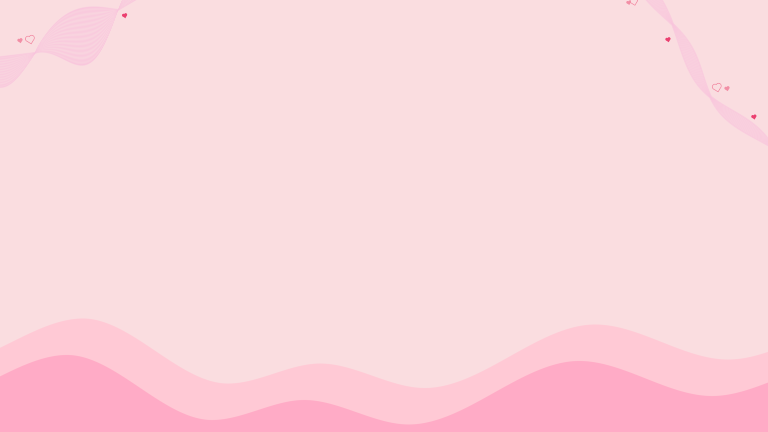
Write a Shadertoy shader that draws this background.

```glsl
const float PI = 3.14159265;

// Crests and troughs of the wave, joined by smooth steps
float waveHeight(float x) {
    vec2 turns[9] = vec2[9](
        vec2(-1.25, 1.38), vec2(1.73, 2.365), vec2(4.75, 1.01),
        vec2(6.67, 1.427), vec2(8.85, 0.917), vec2(12.4, 2.24),
        vec2(15.17, 1.51), vec2(17.9, 2.23), vec2(20.0, 1.5));
    float height = turns[0].y;
    for (int i = 0; i < 8; i++) {
        float rise = turns[i + 1].y - turns[i].y;
        height += rise * smoothstep(turns[i].x, turns[i + 1].x, x);
    }
    return height;
}

// Coverage below the wave, with its edge softened along the slope
float waveMask(vec2 p, float pixel) {
    float height = waveHeight(p.x);
    float slope = (waveHeight(p.x + 0.02) - height) / 0.02;
    float d = (p.y - height) / sqrt(1.0 + slope * slope);
    return 1.0 - smoothstep(-0.7 * pixel, 0.7 * pixel, d);
}

// Veil of fine threads, denser at its rims and pinches
float veil(float offset, float halfWidth, float pixel) {
    float across = offset / halfWidth;
    float inside = 1.0 - smoothstep(-pixel, pixel, abs(offset) - halfWidth);
    float threads = cos(across * 38.0) * clamp(halfWidth / (pixel * 20.0), 0.0, 1.0);
    float rim = smoothstep(0.75, 1.0, abs(across));
    return inside * (0.32 + 0.1 * threads + 0.16 * rim + 0.45 * exp(-halfWidth / 0.05));
}

float leftVeil(vec2 p, float pixel) {
    float t = (p.x - 0.73) / 1.73;
    float before = max(-t, 0.0), after = max(t - 1.0, 0.0), along = clamp(t, 0.0, 1.0);
    float top = 0.46 * sin(PI * pow(along, 0.8)) + 0.69 * before + 3.27 * after;
    float bottom = -0.79 * sin(PI * pow(along, 1.6))
        - 0.71 * sin(3.74 * min(before, 0.42)) + 0.9 * before + 0.12 * after;
    float middle = 7.896 + 0.896 * t + 0.5 * (top + bottom);
    return veil(p.y - middle, 0.5 * abs(top - bottom) + 0.015, pixel);
}

float rightVeil(vec2 p, float pixel) {
    vec2 q = p - vec2(13.65, 9.0);
    float along = dot(q, vec2(0.636, -0.771));
    float bend = (along - 2.33) / 1.146;
    float offset = dot(q, vec2(0.771, 0.636)) + 0.396 * exp(-bend * bend);
    float twist = sin(PI * (along - 0.625) / 1.667);
    return veil(offset, 0.125 * abs(twist) + 0.025, pixel);
}

// Signed distance to a heart with its tip at the origin
float heartDistance(vec2 p) {
    p.x = abs(p.x);
    if (p.x + p.y > 1.0) return length(p - vec2(0.25, 0.75)) - sqrt(2.0) / 4.0;
    float notch = length(p - vec2(0.0, 1.0));
    float side = length(p - 0.5 * max(p.x + p.y, 0.0));
    return min(notch, side) * sign(p.x - p.y);
}

void mainImage(out vec4 fragColor, in vec2 fragCoord) {
    // Canvas of 16 by 9 units
    vec2 p = fragCoord / iResolution.xy * vec2(16.0, 9.0);
    float pixel = 16.0 / iResolution.x;
    vec3 color = vec3(0.98, 0.867, 0.88);

    // Corner veils
    float veils = max(leftVeil(p, pixel), rightVeil(p, pixel));
    color = mix(color, vec3(0.97, 0.7, 0.85), veils);

    // Hearts: centre, size, kind (0 rose, 1 blush, 2 outline)
    vec4 hearts[9] = vec4[9](
        vec4(0.42, 8.15, 0.09, 1), vec4(0.63, 8.17, 0.155, 2), vec4(2.6, 8.67, 0.09, 0),
        vec4(13.1, 8.94, 0.08, 1), vec4(13.21, 8.96, 0.13, 2), vec4(13.92, 8.17, 0.09, 0),
        vec4(14.94, 7.17, 0.155, 2), vec4(15.15, 7.15, 0.09, 1), vec4(15.71, 6.56, 0.09, 0));
    for (int i = 0; i < 9; i++) {
        vec4 heart = hearts[i];
        vec2 q = (p - heart.xy) / heart.z;
        q = mat2(0.97, -0.24, 0.24, 0.97) * q + vec2(0.0, 0.55);
        float d = heartDistance(q) * heart.z;
        if (heart.w > 1.5) d = abs(d) - 0.008;
        float cover = 1.0 - smoothstep(-0.6 * pixel, 0.6 * pixel, d);
        vec3 tint = heart.w < 0.5 ? vec3(0.92, 0.25, 0.44) : vec3(0.95, 0.56, 0.65);
        color = mix(color, tint, cover);
    }

    // Pale wave behind, deeper wave in front
    color = mix(color, vec3(1.0, 0.79, 0.835), waveMask(p, pixel));
    color = mix(color, vec3(1.0, 0.67, 0.775), waveMask(p + vec2(0.333, 0.76), pixel));

    fragColor = vec4(color, 1.0);
}
```
